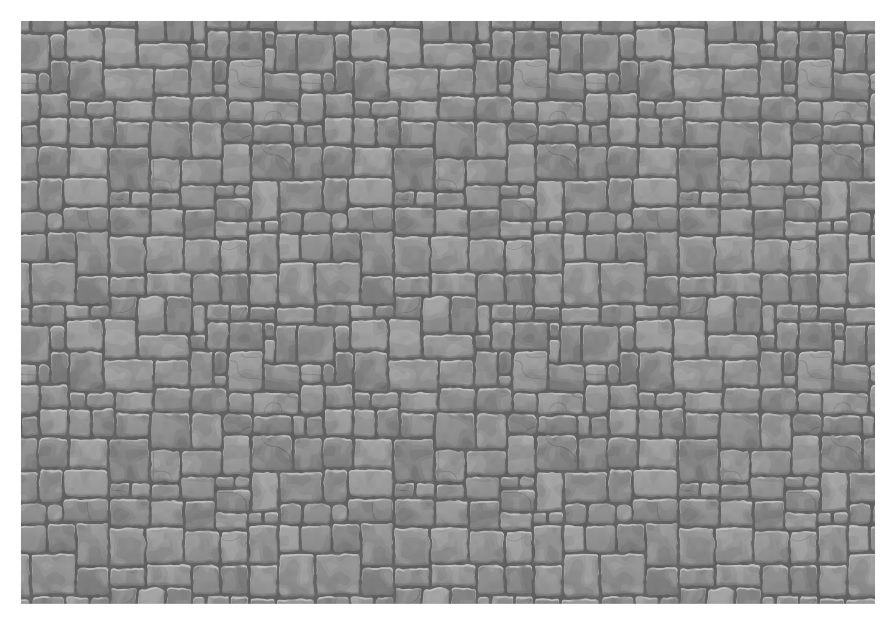
This texture is drawn by a Shadertoy shader. Its source:

```glsl
// A grey wall of irregular rectangular stones, tiled 3 by 2 inside a white margin.
#define REPEATS vec2(3.0, 2.0)
#define CELLS vec2(8.0, 10.0)   // stones per tile before splitting, both even
#define JITTER 0.72             // spread of the joints within their cells
#define GAP 0.0048              // half joint width, in tile widths
#define ROUNDING 0.014          // largest corner radius
#define RAGGED 0.007            // waviness of the stone edges
#define MORTAR 0.385
#define STONE_DARK 0.51
#define STONE_LIGHT 0.605
#define HIGHLIGHT 0.76
#define SHADE 0.46
#define SEED 17.0

const vec2 PANEL_MIN = vec2(0.0234, 0.0354);
const vec2 PANEL_MAX = vec2(0.9766, 0.9665);
const vec2 TILE = vec2(1.0, 1.025);   // tile size in tile widths

float hash(vec2 p) {
    vec3 q = fract(p.xyx * 0.1031);
    q += dot(q, q.yzx + 33.33);
    return fract((q.x + q.y) * q.z);
}

// Value noise that repeats with the tile, n lattice steps across it.
float noise(vec2 uv, float n) {
    vec2 p = uv * n, i = floor(p), f = p - i;
    f = f * f * (3.0 - 2.0 * f);
    vec2 a = mod(i, n) + n, b = mod(i + 1.0, n) + n;
    return mix(mix(hash(a), hash(vec2(b.x, a.y)), f.x),
               mix(hash(vec2(a.x, b.y)), hash(b), f.x), f.y);
}

// Position of the joint inside a cell; joints alternate upright and level.
float joint(vec2 cell) {
    return 0.5 + JITTER * (hash(mod(cell, CELLS) + SEED) - 0.5);
}

bool isUpright(vec2 cell) { return mod(cell.x + cell.y, 2.0) < 0.5; }

// Finds the stone around g (cell units): its corners lo, hi and a random id.
void findStone(vec2 g, out vec2 lo, out vec2 hi, out float id) {
    vec2 c = floor(g), f = g - c, side;
    float j = joint(c);
    if (isUpright(c)) {
        side.x = step(j, f.x);
        side.y = step(joint(c + vec2(2.0 * side.x - 1.0, 0.0)), f.y);
    } else {
        side.y = step(j, f.y);
        side.x = step(joint(c + vec2(0.0, 2.0 * side.y - 1.0)), f.x);
    }
    vec2 v = c + side;
    float sw = joint(v - 1.0), ne = joint(v);
    float se = joint(v - vec2(0.0, 1.0)), nw = joint(v - vec2(1.0, 0.0));
    bool up = isUpright(v);
    lo = v - 1.0 + (up ? vec2(sw, se) : vec2(nw, sw));
    hi = v + (up ? vec2(ne, nw) : vec2(se, ne));
    id = hash(mod(v, CELLS) + SEED * 3.0);

    // Split long stones, and a few others, across their longer side.
    for (int k = 0; k < 2; k++) {
        vec2 size = (hi - lo) / CELLS * TILE;
        float longest = max(size.x, size.y), shortest = min(size.x, size.y);
        float chance = fract(id * 53.7);
        bool split = longest > 0.19 || longest > 2.3 * shortest
                  || (longest > 0.11 && chance < 0.16);
        if (!split) break;
        vec2 axis = size.x > size.y ? vec2(1.0, 0.0) : vec2(0.0, 1.0);
        vec2 cut = mix(lo, hi, mix(0.35, 0.65, fract(id * 91.3)));
        float far = step(0.0, dot(g - cut, axis));
        lo = mix(lo, cut, axis * far);
        hi = mix(hi, cut, axis * (1.0 - far));
        id = fract(id * 7.31 + 0.37 * far + 0.11);
    }
}

float roundedBox(vec2 p, vec2 halfSize, float r) {
    vec2 q = abs(p) - halfSize + r;
    return length(max(q, 0.0)) + min(max(q.x, q.y), 0.0) - r;
}

float wall(vec2 uv, float px) {
    // Wavy joints
    vec2 wobble = vec2(noise(uv, 29.0), noise(uv + 0.37, 31.0)) - 0.5;
    vec2 warped = uv + RAGGED * wobble;
    vec2 lo, hi;
    float id;
    findStone(warped * CELLS, lo, hi, id);

    // Outline, and the same outline moved to light the top and shade the foot
    vec2 p = (warped - 0.5 * (lo + hi) / CELLS) * TILE;
    vec2 halfSize = max(0.5 * (hi - lo) / CELLS * TILE - GAP, 0.004);
    float r = min(ROUNDING * mix(0.4, 1.0, fract(id * 17.0)), min(halfSize.x, halfSize.y));
    float chips = 0.004 * (noise(uv, 67.0) - 0.5);
    float d = roundedBox(p, halfSize, r) + chips;
    float top = roundedBox(p + vec2(-0.0015, 0.0065), halfSize, r) + chips;
    float foot = roundedBox(p + vec2(0.003, -0.007), halfSize, r) + chips;

    // Stone face: own tone, soft slope of light, flat painterly blotches
    float tone = mix(STONE_DARK, STONE_LIGHT, id);
    tone += 0.02 * p.y / halfSize.y;
    float blotch = noise(uv + 0.02 * wobble, 23.0);
    tone += 0.035 * (smoothstep(0.58, 0.66, blotch) - smoothstep(0.38, 0.3, blotch));
    tone += 0.03 * (noise(uv, 47.0) - 0.5);
    float crack = 1.0 - smoothstep(0.0, 0.035, abs(noise(uv + 0.5, 13.0) - 0.5));
    tone -= 0.07 * crack * step(0.86, fract(id * 29.0));

    // Edges: shaded foot, broken highlight along the top
    tone = mix(tone, SHADE, 0.75 * smoothstep(-px, px, foot));
    float worn = smoothstep(0.25, 0.65, noise(uv + 0.21, 37.0));
    float lit = smoothstep(-0.6 * px, 0.6 * px, roundedBox(p + vec2(-0.0015, 0.0065) * vec2(-1.0, 1.0), halfSize, r) + chips);
    tone = mix(tone, HIGHLIGHT, mix(0.25, 0.9, worn) * max(lit, smoothstep(-px, px, top)) * step(0.0, p.y));

    float mortar = MORTAR + 0.05 * (noise(uv, 41.0) - 0.5);
    return mix(tone, mortar, smoothstep(-0.6 * px, 0.6 * px, d));
}

void mainImage(out vec4 fragColor, in vec2 fragCoord) {
    vec2 panel = (PANEL_MAX - PANEL_MIN) * iResolution.xy;
    vec2 p = fragCoord - PANEL_MIN * iResolution.xy;
    float grey = wall(p / panel * REPEATS, REPEATS.x / panel.x);
    vec2 inside = clamp(min(p, panel - p) + 0.5, 0.0, 1.0);
    fragColor = vec4(vec3(mix(1.0, grey, inside.x * inside.y)), 1.0);
}
```
